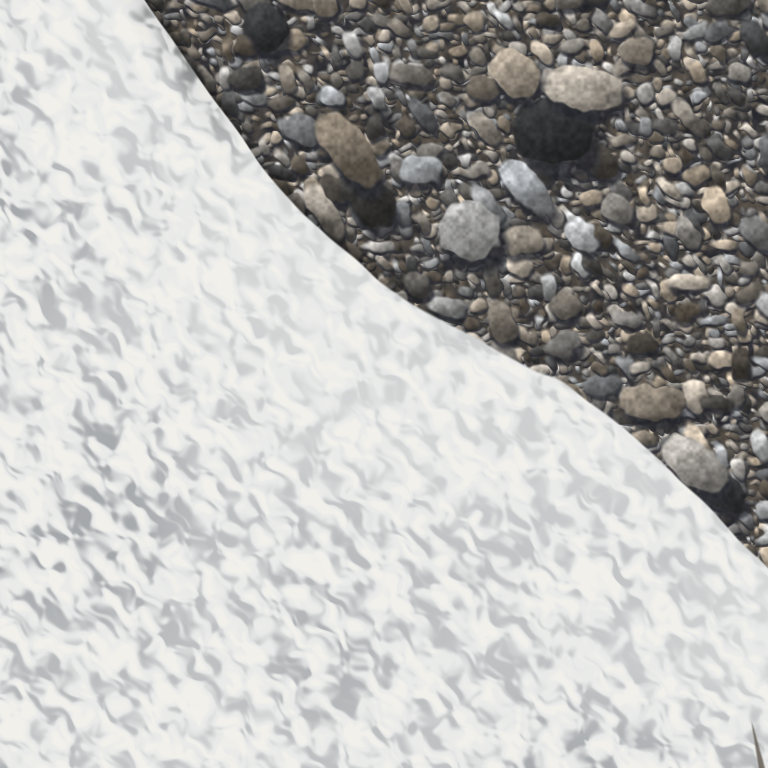
Reproduce this texture procedurally as a Shadertoy shader.

```glsl
const vec3 ROCK_LIGHT = vec3(0.915, 0.92, 0.915);
const vec3 ROCK_GREY = vec3(0.69, 0.70, 0.71);
const vec3 ROCK_WARM = vec3(0.96, 0.95, 0.92);
const vec3 SHADOW = vec3(0.16, 0.165, 0.19);
const vec3 SOIL = vec3(0.36, 0.33, 0.29);
const vec3 WARM = vec3(1.07, 0.98, 0.86);
const vec3 COOL = vec3(0.98, 1.00, 1.02);
const vec2 LIGHT_DIR = vec2(-0.35, 0.94);
const float STONE_LEAN = -0.55;      // mean direction of the long axis
const float ROCK_LEAN = -0.80;       // direction of the grain in the slab
const float FINEST_GRAVEL = 82.0;    // cells across the canvas
const float SOFTNESS = 0.0020;
const int LAYERS = 4;
const int LANDMARKS = 12;

// Centre and radii of the larger stones and hollows
const vec4 PLACE[LANDMARKS] = vec4[](
    vec4(0.722, 0.830, 0.052, 0.042), vec4(0.480, 0.745, 0.045, 0.026),
    vec4(0.345, 0.965, 0.032, 0.025), vec4(0.940, 0.360, 0.034, 0.022),
    vec4(0.762, 0.885, 0.050, 0.028), vec4(0.670, 0.905, 0.034, 0.026),
    vec4(0.455, 0.805, 0.055, 0.026), vec4(0.423, 0.725, 0.040, 0.015),
    vec4(0.612, 0.700, 0.040, 0.036), vec4(0.685, 0.755, 0.046, 0.019),
    vec4(0.850, 0.476, 0.042, 0.022), vec4(0.905, 0.395, 0.048, 0.026));
// Angle, brightness and warmth of each
const vec3 LOOK[LANDMARKS] = vec3[](
    vec3(0.0, 0.20, 0.0), vec3(-1.0, 0.22, 0.3),
    vec3(-0.9, 0.22, 0.0), vec3(-0.6, 0.23, 0.0),
    vec3(-0.12, 0.67, 0.6), vec3(-0.8, 0.60, 0.8),
    vec3(-0.9, 0.45, 0.9), vec3(-1.0, 0.60, 0.6),
    vec3(-0.5, 0.61, 0.2), vec3(-0.8, 0.63, 0.0),
    vec3(-0.1, 0.50, 0.8), vec3(-0.65, 0.62, 0.4));

vec2 hash22(vec2 p) {
    vec3 q = fract(p.xyx * vec3(0.1031, 0.1030, 0.0973));
    q += dot(q, q.yzx + 33.33);
    return fract((q.xx + q.yz) * q.zy);
}

float noise(vec2 p) {
    vec2 i = floor(p), f = fract(p);
    f = f * f * (3.0 - 2.0 * f);
    float bottom = mix(hash22(i).x, hash22(i + vec2(1.0, 0.0)).x, f.x);
    float top = mix(hash22(i + vec2(0.0, 1.0)).x, hash22(i + 1.0).x, f.x);
    return mix(bottom, top, f.y);
}

// Projects onto axes turned by the angle
mat2 axes(float angle) {
    float c = cos(angle), s = sin(angle);
    return mat2(c, -s, s, c);
}

float roundedRadius(vec2 u) {
    u = abs(u);
    return pow(pow(u.x, 2.6) + pow(u.y, 2.6), 1.0 / 2.6);
}

// One lit stone with the shadow it drops
void addStone(inout vec3 col, vec2 q, vec2 radii, float angle, vec3 tint, float soft) {
    mat2 m = axes(angle);
    float body = roundedRadius(m * q / radii);
    float shade = roundedRadius(m * (q + LIGHT_DIR * radii.y * 0.55) / radii);
    float blur = min(soft / radii.y, 0.6);
    col = mix(col, SHADOW, 0.8 * (1.0 - smoothstep(0.85, 1.2, shade)));
    float lit = clamp(dot(q, LIGHT_DIR) / radii.y, -1.0, 1.0);
    vec3 face = tint * (0.95 + 0.27 * lit);
    col = mix(col, face, 1.0 - smoothstep(1.0 - blur, 1.0 + blur, body));
}

vec3 stoneTint(float tone, float warmth) {
    return tone * mix(COOL, WARM, warmth);
}

vec3 gravel(vec2 p, float soft) {
    vec3 col = mix(SHADOW, SOIL, noise(p * 60.0));
    vec2 warped = p + 0.007 * (vec2(noise(p * 75.0), noise(p * 75.0 + 41.0)) - 0.5);
    float scale = FINEST_GRAVEL;
    for (int k = 0; k < LAYERS; k++) {
        vec2 g = warped * scale, cell = floor(g);
        float coverage = 0.95 - 0.2 * float(k);
        for (int j = -1; j <= 1; j++)
        for (int i = -1; i <= 1; i++) {
            vec2 id = cell + vec2(i, j), key = id + 57.0 * float(k);
            vec2 a = hash22(key + 11.0), b = hash22(key + 137.0), c = hash22(key + 263.0);
            if (c.x > coverage) continue;
            vec2 radii = vec2(0.36 + 0.24 * a.x, 0.18 + 0.19 * a.y);
            float angle = STONE_LEAN + 2.0 * (b.x - 0.5);
            vec3 tint = stoneTint(mix(0.27, 0.74, b.y), c.y);
            vec2 centre = id + 0.2 + 0.6 * hash22(key + 389.0);
            addStone(col, g - centre, radii, angle, tint, soft * scale);
        }
        scale *= 0.62;
    }
    for (int n = 0; n < LANDMARKS; n++)
        addStone(col, warped - PLACE[n].xy, PLACE[n].zw, LOOK[n].x,
                 stoneTint(LOOK[n].y, LOOK[n].z), soft);
    float grain = 0.6 * noise(p * 130.0) + 0.4 * noise(p * 240.0);
    return col * (0.76 + 0.48 * grain);
}

// Height of the slab's upper border
float slabEdge(float x) {
    float t = (x - 0.19) / 0.81;
    float bend = 0.055 * sin(3.14159 * t) + 0.05 * sin(6.28318 * t);
    return 1.0 - 0.742 * t - bend + 0.008 * (noise(vec2(x * 26.0, 3.0)) - 0.5);
}

vec3 slab(vec2 p, float depth) {
    vec2 g = axes(ROCK_LEAN) * p;
    g += 0.016 * (vec2(noise(p * 48.0), noise(p * 48.0 + 19.0)) - 0.5);
    float veins = 0.65 * noise(g * vec2(38.0, 78.0)) + 0.35 * noise(g * vec2(85.0, 150.0) + 7.0);
    float strength = mix(0.5, 1.0, smoothstep(0.02, 0.45, depth)) * (0.65 + 0.6 * noise(p * 7.0 + 5.0));
    float dark = 1.0 - smoothstep(0.22, 0.56, veins);
    vec3 col = mix(ROCK_LIGHT, ROCK_GREY, dark * strength);
    col = mix(col, ROCK_WARM, 0.75 * smoothstep(0.55, 0.75, veins));
    // Speckled rim at the upper left
    float rim = (1.0 - smoothstep(0.0, 0.06, depth)) * (1.0 - smoothstep(0.22, 0.36, p.x));
    return col * (1.0 - rim * (0.05 + 0.3 * dark));
}

void mainImage(out vec4 fragColor, in vec2 fragCoord) {
    vec2 p = fragCoord / iResolution.xy;
    float soft = max(SOFTNESS, 1.0 / iResolution.y);
    float above = 0.74 * (p.y - slabEdge(p.x));
    // Gravel, darker where it meets the slab
    vec3 col = gravel(p, soft);
    float contact = (1.0 - smoothstep(0.0, 0.025, above)) * (1.0 - smoothstep(0.4, 0.65, p.x));
    col *= 1.0 - 0.4 * contact;
    col = mix(slab(p, -above), col, smoothstep(-soft, soft, above));
    // Dark twig in the lower right corner
    float twig = abs(p.x - 0.992 + 0.22 * p.y) - 0.004 * (1.0 - p.y / 0.065);
    float twigMask = (1.0 - smoothstep(-soft, soft, twig)) * (1.0 - smoothstep(0.05, 0.065, p.y));
    fragColor = vec4(mix(col, SOIL, 0.8 * twigMask), 1.0);
}
```
